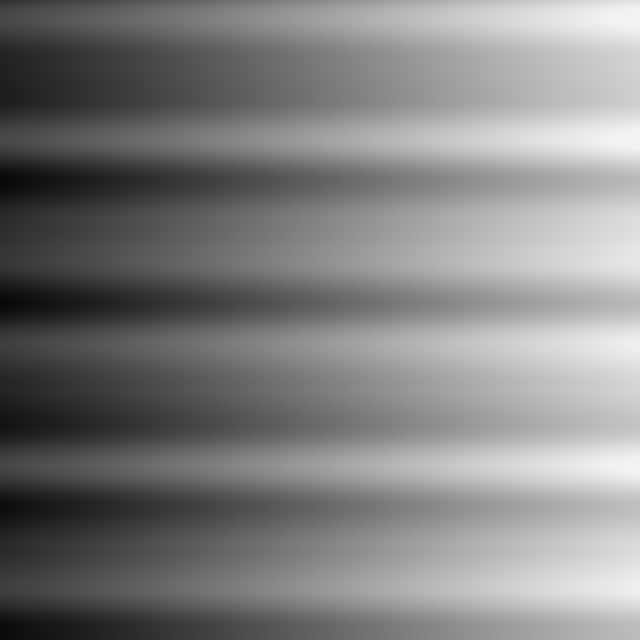
A three.js fragment shader for this background:

```glsl
varying vec2 vUv;

#define BAND_COUNT 16.0
#define BAND_DENSITY 15.7
#define BAND_OFFSET 0.27
#define RAMP_HEIGHT 0.70
#define RAMP_EASE 0.2
#define GREY_MIN 0.03
#define GREY_MAX 0.95

// Brightness of each soft band, from the bottom up
const mat4 BAND_LEVELS = mat4(
  0.04, 0.24, 0.16, 0.05,
  0.27, 0.07, 0.14, 0.24,
  0.03, 0.21, 0.17, 0.03,
  0.28, 0.11, 0.13, 0.28);

// Smoothly blended band brightness at a height
float bandLevel(float height) {
  float row = max(height * BAND_DENSITY - BAND_OFFSET, 0.0);
  float level = 0.0;
  for (int group = 0; group < 4; group++) {
    for (int member = 0; member < 4; member++) {
      float center = float(group * 4 + member);
      float gap = abs(row - center);
      gap = min(gap, BAND_COUNT - gap);
      level += BAND_LEVELS[group][member] * (1.0 - smoothstep(0.0, 1.0, gap));
    }
  }
  return level;
}

// Dark to light ramp from left to right
float sideRamp(float x) {
  return RAMP_HEIGHT * mix(x, smoothstep(0.0, 1.0, x), RAMP_EASE);
}

void main() {
  float grey = clamp(sideRamp(vUv.x) + bandLevel(vUv.y), GREY_MIN, GREY_MAX);
  gl_FragColor = vec4(vec3(grey), 1.0);
}
```
